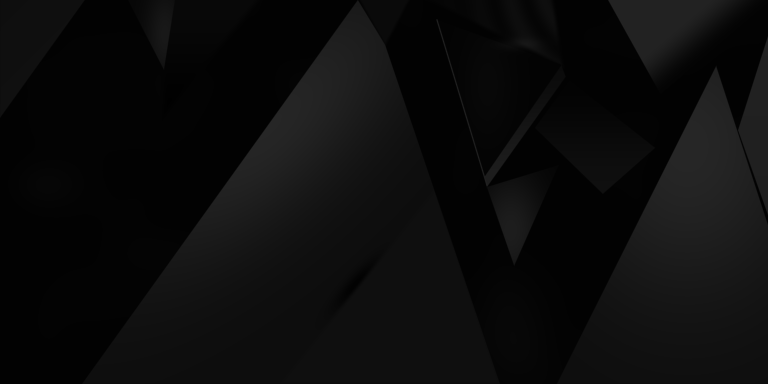
A WebGL 1 fragment shader for this background:

```glsl
precision highp float;
uniform vec2 u_resolution;

float hash(vec2 p) {
  return fract(sin(dot(p, vec2(127.1, 311.7))) * 43758.5);
}

float noise(vec2 p) {
  vec2 i = floor(p), f = fract(p);
  f = f * f * (3.0 - 2.0 * f);
  float low = mix(hash(i), hash(i + vec2(1.0, 0.0)), f.x);
  float high = mix(hash(i + vec2(0.0, 1.0)), hash(i + 1.0), f.x);
  return mix(low, high, f.y);
}

// Signed distance to a line, positive on the right of a -> b
float side(vec2 p, vec2 a, vec2 b) {
  vec2 d = normalize(b - a);
  return dot(p - a, vec2(d.y, -d.x));
}

// Convex shapes with clockwise corners, positive inside
float triangle(vec2 p, vec2 a, vec2 b, vec2 c) {
  return min(side(p, a, b), min(side(p, b, c), side(p, c, a)));
}

float quad(vec2 p, vec2 a, vec2 b, vec2 c, vec2 d) {
  return min(min(side(p, a, b), side(p, b, c)), min(side(p, c, d), side(p, d, a)));
}

float segment(vec2 p, vec2 a, vec2 b) {
  vec2 d = b - a;
  return length(p - a - d * clamp(dot(p - a, d) / dot(d, d), 0.0, 1.0));
}

float lobe(vec2 offset, vec2 radius) {
  vec2 q = offset / radius;
  return exp(-dot(q, q));
}

float paint(float tone, float shade, float dist, float blur) {
  return mix(tone, shade, smoothstep(-blur, blur, dist));
}

// Small shards and folds along the top and centre
float shards(vec2 p, float tone, float aa) {
  float shade = 0.055 + 0.025 * (1.0 - p.y + p.x);
  tone = paint(tone, shade, triangle(p, vec2(0.0, 0.693), vec2(0.0, 1.01), vec2(0.228, 1.01)) + min(0.0, p.x), aa);
  shade = 0.032 * smoothstep(0.7, 1.0, p.y);
  tone = paint(tone, shade, triangle(p, vec2(0.427, 0.7), vec2(0.427, 1.01), vec2(0.68, 1.01)), 0.012);
  shade = 0.025 + 0.07 * lobe(p - vec2(0.43, 0.91), vec2(0.05, 0.12));
  tone = paint(tone, shade, triangle(p, vec2(0.427, 0.818), vec2(0.328, 1.01), vec2(0.457, 1.01)), aa);

  float fold = 0.5 + 0.5 * sin(75.0 * length(p - vec2(1.62, 1.08)) + 4.0 * p.y);
  shade = 0.02 + 0.035 * fold * smoothstep(1.12, 1.4, p.x);
  tone = paint(tone, shade, quad(p, vec2(1.3, 0.91), vec2(1.1, 1.01), vec2(1.438, 1.01), vec2(1.464, 0.83)), 0.008);
  shade = 0.012 + 0.02 * lobe(p - vec2(1.27, 0.78), vec2(0.07, 0.15));
  tone = paint(tone, shade, triangle(p, vec2(1.268, 0.518), vec2(1.138, 0.948), vec2(1.466, 0.83)), aa);
  tone += 0.045 * lobe(p - vec2(1.35, 0.885), vec2(0.05, 0.015));

  shade = 0.012 + 0.045 * (1.0 - smoothstep(0.52, 0.78, p.y));
  tone = paint(tone, shade, quad(p, vec2(1.57, 0.495), vec2(1.393, 0.667), vec2(1.484, 0.79), vec2(1.706, 0.615)), aa);
  shade = 0.015 + 0.1 * lobe(p - vec2(1.33, 0.4), vec2(0.09, 0.15));
  tone = paint(tone, shade, triangle(p, vec2(1.339, 0.308), vec2(1.268, 0.513), vec2(1.455, 0.57)), aa);
  shade = mix(0.115, 0.04, smoothstep(0.52, 0.84, p.y));
  tone = paint(tone, shade, quad(p, vec2(1.268, 0.513), vec2(1.262, 0.54), vec2(1.462, 0.83), vec2(1.473, 0.8)), aa);
  float rim = 0.0015 - segment(p, vec2(1.138, 0.948), vec2(1.268, 0.518));
  return paint(tone, 0.13, rim, aa);
}

// Large central plane with a darker overlapping facet
float centrePlane(vec2 p, float tone, float aa) {
  vec2 foot = vec2(0.2135, 0.0), peak = vec2(0.932, 1.0);
  float plane = quad(p, foot, peak, vec2(1.003, 0.883), vec2(1.302, 0.0));
  float depth = side(p, foot, peak);
  float shade = 0.05 + 0.098 * lobe(vec2(depth, p.y - 0.67), vec2(0.23, 0.38));
  vec2 low = vec2(0.73, 0.0), tip = vec2(1.133, 0.505);
  float crease = side(p, low, tip);
  shade -= 0.045 * lobe(vec2(crease + 0.008, p.y - 0.26), vec2(0.022, 0.065));
  shade = paint(shade, 0.058, triangle(p, low, tip, vec2(1.302, 0.0)), 0.008);
  tone = paint(tone, 0.04, triangle(p, vec2(1.003, 0.883), vec2(0.932, 1.01), vec2(1.07, 1.01)), 0.006);
  return paint(tone, shade, plane, aa);
}

// Lit planes on the right
float rightPlanes(vec2 p, float tone, float aa) {
  vec2 corner = vec2(1.72, 0.755), far = vec2(2.02, 1.01);
  float shade = 0.015 + 0.12 * smoothstep(0.0, 0.11, side(p, far, corner));
  tone = paint(tone, shade, triangle(p, corner, vec2(1.578, 1.01), far), aa);
  shade = 0.05 + 0.1 * lobe(p - vec2(1.79, 0.62), vec2(0.32, 0.4));
  tone = paint(tone, shade, triangle(p, vec2(1.45, 0.0), vec2(1.865, 0.828), vec2(2.135, 0.0)), aa);
  shade = 0.11 + 0.025 * p.y;
  return paint(tone, shade, triangle(p, vec2(1.922, 0.661), vec2(2.03, 1.0), vec2(2.03, 0.355)), aa);
}

void main() {
  vec2 p = gl_FragCoord.xy / u_resolution * vec2(2.0, 1.0);
  float aa = 0.8 / u_resolution.y;

  // Smoky black base with faint reflections
  float tone = 0.006 + 0.012 * noise(p * 5.0) * noise(p * 9.0 + 4.0);
  tone += 0.016 * lobe(p - vec2(0.12, 0.52), vec2(0.08, 0.06));
  tone += 0.02 * lobe(p - vec2(1.34, 0.12), vec2(0.09, 0.16));

  tone = shards(p, tone, aa);
  tone = centrePlane(p, tone, aa);
  tone = rightPlanes(p, tone, aa);
  gl_FragColor = vec4(vec3(tone), 1.0);
}
```
